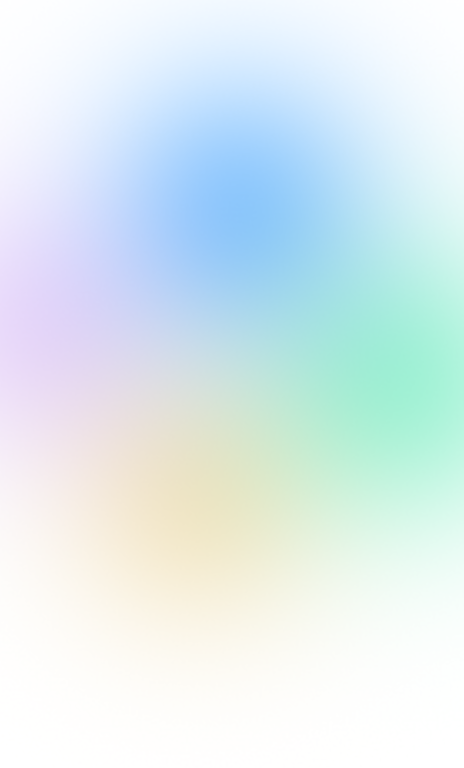
Write a WebGL 1 fragment shader that draws this background.

```glsl
precision highp float;
// Soft pastel backdrop: four wide Gaussian glows (blue, violet, green, amber)
// tint a white ground. Each glow multiplies the colour, so overlaps blend
// like layers of thin watercolour.

uniform vec2 u_resolution;

// Filter colour of a round glow: tint at its centre, white far away.
vec3 glow(vec2 p, vec2 center, float spread, vec3 tint) {
  vec2 d = (p - center) / spread;
  return mix(vec3(1.0), tint, exp(-0.5 * dot(d, d)));
}

// Gradient noise, used as a faint dither against banding.
vec2 gradientAt(vec2 cell) {
  float angle = 6.2832 * fract(sin(dot(cell, vec2(127.1, 311.7))) * 43758.5);
  return vec2(cos(angle), sin(angle));
}

float gradientNoise(vec2 p) {
  vec2 i = floor(p), f = fract(p);
  vec2 s = f * f * (3.0 - 2.0 * f);
  vec2 e = vec2(1.0, 0.0);
  float low = mix(dot(gradientAt(i), f),
                  dot(gradientAt(i + e.xy), f - e.xy), s.x);
  float high = mix(dot(gradientAt(i + e.yx), f - e.yx),
                   dot(gradientAt(i + e.xx), f - e.xx), s.x);
  return mix(low, high, s.y);
}

void main() {
  // Canvas height is one unit; x is measured from the centre line.
  vec2 p = (gl_FragCoord.xy - vec2(0.5 * u_resolution.x, 0.0)) / u_resolution.y;

  vec3 color = vec3(1.0);
  color *= glow(p, vec2(0.010, 0.732), 0.130, vec3(0.57, 0.79, 1.00)); // blue
  color *= glow(p, vec2(-0.250, 0.576), 0.130, vec3(0.92, 0.85, 0.985)); // violet
  color *= glow(p, vec2(0.220, 0.504), 0.138, vec3(0.64, 0.955, 0.84)); // green
  color *= glow(p, vec2(-0.045, 0.350), 0.125, vec3(0.965, 0.91, 0.78)); // amber

  color += 0.003 * gradientNoise(p * 230.0);
  gl_FragColor = vec4(clamp(color, 0.0, 1.0), 1.0);
}
```
